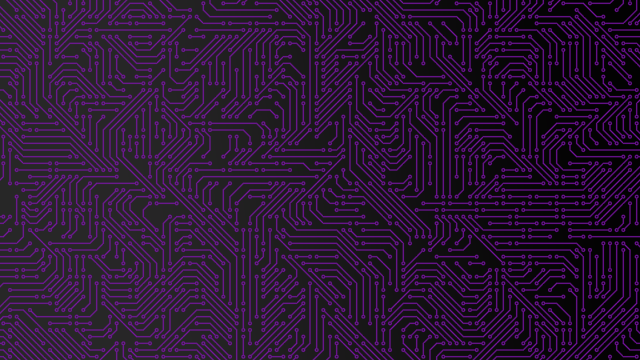
Reproduce this pattern procedurally as a WebGL 2 fragment shader.

```glsl
#version 300 es
precision highp float;

// Circuit board: thin violet traces on a dark gradient, ending in ring pads.
// Each grid node takes one of eight headings from gradient noise; a node links
// to the one it faces when the turn is at most 45 degrees and nothing crosses.

uniform vec2 u_resolution;
out vec4 fragColor;

const float ROWS = 54.0;            // grid nodes over the canvas height
const float TRACE_HALF_WIDTH = 0.08;
const float PAD_RADIUS = 0.20;
const float PAD_HALF_WIDTH = 0.08;
const float EDGE_SOFTNESS = 1.4;    // width of the smoothed edge, in pixels
const float BROAD_SCALE = 21.3;     // size of the large regions, in nodes
const float BROAD_TURN = 8.5;
const float FINE_SCALE = 7.7;
const float FINE_TURN = 2.2;
const float MEAN_HEADING = 3.3;     // in eighths of a turn
const float SHORTEST_TRACE = 4.0;
const float LONGEST_TRACE = 36.0;
const vec3 TRACE_COLOR = vec3(0.50, 0.08, 0.68);
const vec3 BOARD_LIGHT = vec3(0.153, 0.151, 0.153);
const vec3 BOARD_DARK = vec3(0.008, 0.006, 0.008);

float hash(vec2 p) {
    vec3 q = fract(p.xyx * 0.1031);
    q += dot(q, q.yzx + 33.33);
    return fract((q.x + q.y) * q.z);
}

float cornerSlope(vec2 corner, vec2 offset) {
    float angle = 6.28318 * hash(corner + 71.0);
    return dot(vec2(cos(angle), sin(angle)), offset);
}

float gradientNoise(vec2 p) {
    vec2 i = floor(p), f = p - i;
    vec2 w = f * f * f * (f * (f * 6.0 - 15.0) + 10.0);
    vec2 e = vec2(1.0, 0.0);
    float low = mix(cornerSlope(i, f), cornerSlope(i + e, f - e), w.x);
    float high = mix(cornerSlope(i + e.yx, f - e.yx), cornerSlope(i + 1.0, f - 1.0), w.x);
    return mix(low, high, w.y);
}

// Heading of a node, as a whole number of eighth turns.
float heading(vec2 node) {
    return floor(MEAN_HEADING
        + BROAD_TURN * gradientNoise(node / BROAD_SCALE + 3.4)
        + FINE_TURN * gradientNoise(node / FINE_SCALE + 40.7));
}

// Grid step for a heading: each component is -1, 0 or 1.
vec2 gridStep(float h) {
    float angle = h * 0.785398;
    return round(1.2 * vec2(cos(angle), sin(angle)));
}

// Traces are cut at regular places, with a random length for each lane.
bool isCut(vec2 node, vec2 dir) {
    float lane = dir.x * node.y - dir.y * node.x;
    vec2 key = vec2(lane + 200.0, dot(dir, vec2(3.0, 7.0)) + 30.0);
    float chance = hash(key);
    float period = floor(mix(SHORTEST_TRACE, LONGEST_TRACE, chance * chance));
    float along = floor(dot(node, dir) / dot(dir, dir) + 0.25);
    float phase = floor(hash(key + 19.0) * period);
    return mod(along + phase + 0.5, period) < 1.0;
}

// A rising diagonal gives way to a falling one in the same grid square.
bool isCrossed(vec2 from, vec2 to) {
    vec2 dir = to - from;
    if (dir.x * dir.y <= 0.0) return false;
    vec2 a = vec2(from.x, to.y), b = vec2(to.x, from.y);
    return gridStep(heading(a)) == b - a || gridStep(heading(b)) == a - b;
}

// Step of the trace that arrives at a node, or zero; straight runs come first.
vec2 arrivingStep(vec2 node) {
    float h = heading(node);
    if (isCut(node, gridStep(h))) return vec2(0.0);
    for (int k = 0; k < 3; k++) {
        float turn = k == 2 ? -1.0 : float(k);
        vec2 dir = gridStep(h + turn);
        bool facing = gridStep(heading(node - dir)) == dir;
        if (facing && !isCrossed(node - dir, node)) return dir;
    }
    return vec2(0.0);
}

// The same step, but zero for a stub of one link that leads nowhere.
vec2 linkStep(vec2 node) {
    vec2 dir = arrivingStep(node), ahead = gridStep(heading(node));
    if (dir == vec2(0.0) || arrivingStep(node - dir) != vec2(0.0)) return dir;
    return arrivingStep(node + ahead) == ahead ? dir : vec2(0.0);
}

float segmentDistance(vec2 p, vec2 a, vec2 b) {
    vec2 ab = b - a;
    return length(p - a - ab * clamp(dot(p - a, ab) / dot(ab, ab), 0.0, 1.0));
}

void main() {
    vec2 uv = gl_FragCoord.xy / u_resolution;
    vec2 p = gl_FragCoord.xy / u_resolution.y * ROWS + 0.5;

    // Traces: every link inside a grid square arrives at one of its corners.
    float shape = 1.0;
    for (int c = 0; c < 4; c++) {
        vec2 node = floor(p) + vec2(c % 2, c / 2), dir = linkStep(node);
        if (dir != vec2(0.0))
            shape = min(shape, segmentDistance(p, node, node - dir) - TRACE_HALF_WIDTH);
    }

    // Pads: a hollow ring where exactly one link meets the nearest node.
    vec2 nearest = floor(p + 0.5), leaving = gridStep(heading(nearest));
    bool leaves = linkStep(nearest + leaving) == leaving;
    if ((linkStep(nearest) != vec2(0.0)) != leaves) {
        float radius = length(p - nearest);
        shape = max(shape, PAD_RADIUS - radius);
        shape = min(shape, abs(radius - PAD_RADIUS) - PAD_HALF_WIDTH);
    }

    float ink = clamp(0.5 - shape * u_resolution.y / (ROWS * EDGE_SOFTNESS), 0.0, 1.0);
    float shade = smoothstep(0.14, 1.02, uv.x + 0.08 * (uv.y - 0.5));
    fragColor = vec4(mix(mix(BOARD_LIGHT, BOARD_DARK, shade), TRACE_COLOR, ink), 1.0);
}
```
